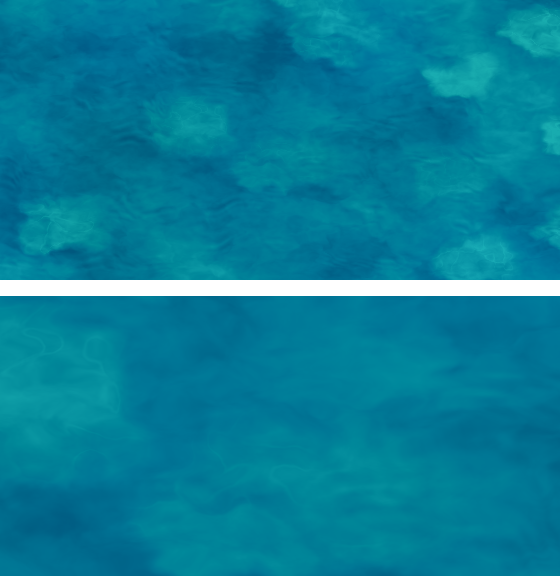
Top, the full canvas; bottom, a detail of the centre.
This texture is drawn by a WebGL 1 fragment shader. Its source:

```glsl
precision highp float;
// Clear teal sea seen from above, with pale submerged rocks under a rippled surface.
uniform vec2 u_resolution;

const vec3 DEEP = vec3(0.00, 0.365, 0.520);
const vec3 BODY = vec3(0.00, 0.465, 0.595);
const vec3 SHALLOW = vec3(0.00, 0.535, 0.620);
const vec3 PALE = vec3(0.08, 0.650, 0.695);
const vec2 ROCK_CELL = vec2(0.45, 0.33);  // spacing of the rocks
const vec2 ROCK_SIZE = vec2(0.23, 0.145); // half extents of a large rock
const vec2 SHADOW_SHIFT = vec2(-0.55, -0.38);
const float BASE_TONE = 0.37;
const float BED_CONTRAST = 0.95;
const float SHELF_CONTRAST = 0.11;
const float ROCK_LIGHT = 0.42;
const float SHADOW_DEPTH = 0.27;
const float CREVICE_DEPTH = 0.18;
const float REFRACTION = 0.026;
const float GLINT = 0.16;

float hash(vec2 p) {
  return fract(sin(dot(p, vec2(127.1, 311.7))) * 43758.5453);
}

float noise(vec2 p) {
  vec2 i = floor(p), f = fract(p);
  f = f * f * f * (f * (f * 6.0 - 15.0) + 10.0);
  return mix(mix(hash(i), hash(i + vec2(1.0, 0.0)), f.x),
             mix(hash(i + vec2(0.0, 1.0)), hash(i + 1.0), f.x), f.y);
}

float fbm(vec2 p) {
  float sum = 0.0, amp = 0.5;
  for (int i = 0; i < 5; i++) {
    sum += amp * noise(p);
    p = mat2(0.8, 0.6, -0.6, 0.8) * p * 2.03 + 17.3;
    amp *= 0.5;
  }
  return sum / 0.97;
}

// Returns rock brightness in x and the shade beside the rocks in y.
vec2 rocks(vec2 p) {
  vec2 cell = floor(p / ROCK_CELL);
  vec2 result = vec2(0.0);
  for (int j = -1; j <= 1; j++) {
    for (int i = -1; i <= 1; i++) {
      vec2 id = cell + vec2(float(i), float(j));
      vec2 jitter = vec2(hash(id + 3.7), hash(id + 9.2));
      vec2 center = (id + 0.2 + 0.6 * jitter) * ROCK_CELL;
      vec2 q = (p - center) / (ROCK_SIZE * mix(0.6, 1.0, hash(id + 5.1)));
      float strength = smoothstep(0.05, 0.85, hash(id + 21.4));
      // Crisp on the shaded side, dissolving on the other.
      float softness = mix(0.22, 0.85, smoothstep(-0.7, 0.7, dot(q, vec2(0.5, 0.6))));
      float body = 1.0 - smoothstep(1.0 - softness, 1.05, length(q));
      float shade = 1.0 - smoothstep(0.2, 1.25, length(q - SHADOW_SHIFT));
      result = max(result, strength * vec2(body, shade));
    }
  }
  return result;
}

// Thin lines along the middle level of a noise field.
float filament(vec2 p, float width) {
  return 1.0 - smoothstep(0.0, width, abs(noise(p) - 0.5));
}

vec3 waterColor(float tone) {
  vec3 color = mix(DEEP, BODY, clamp(tone / 0.35, -0.2, 1.0));
  color = mix(color, SHALLOW, clamp((tone - 0.35) / 0.25, 0.0, 1.0));
  return mix(color, PALE, clamp((tone - 0.6) / 0.4, 0.0, 1.2));
}

void main() {
  vec2 p = gl_FragCoord.xy / u_resolution.y;

  // Surface ripples bend the view of the bed.
  vec2 rippleUv = p * vec2(17.0, 38.0) + 2.5 * noise(p * 8.0);
  vec2 ripple = vec2(noise(rippleUv), noise(rippleUv + 41.0)) - 0.5;
  vec2 bed = p + REFRACTION * ripple * vec2(1.0, 0.7);

  // Ragged outlines.
  vec2 ragged = vec2(fbm(bed * 8.0 + 5.0), fbm(bed * 8.0 + 33.0)) - 0.5;
  vec2 warped = bed + ragged * vec2(0.17, 0.12);
  vec2 rock = rocks(warped);

  // Mottled bed with crisp-edged shelves, crossed by slanting dark crevices.
  float mottle = fbm(warped * vec2(2.6, 3.8) + 11.0);
  float shelf = smoothstep(0.46, 0.54, fbm(bed * vec2(5.5, 8.5) + 52.0));
  vec2 slant = mat2(0.88, 0.47, -0.47, 0.88) * warped;
  float crevice = filament(slant * vec2(1.7, 3.2) + 7.0, 0.13)
                * smoothstep(0.45, 0.75, noise(bed * 3.0 + 60.0));

  float tone = BASE_TONE + BED_CONTRAST * (mottle - 0.5);
  tone += SHELF_CONTRAST * (shelf - 0.5) + ROCK_LIGHT * rock.x;
  tone -= (SHADOW_DEPTH * rock.y + CREVICE_DEPTH * crevice) * (1.0 - rock.x);

  // Fine grain and light webs on the rocks, short wavelets on the surface.
  float grain = fbm(bed * vec2(24.0, 40.0)) - 0.5;
  float web = filament(bed * vec2(28.0, 42.0) + 3.0 * ragged, 0.13);
  float patches = smoothstep(0.45, 0.75, noise(p * vec2(9.0, 16.0) + 80.0));
  float wavelet = noise(rippleUv * 1.5 + 15.0) - noise(rippleUv * 1.5 + vec2(15.2, 15.5));
  tone += grain * mix(0.27, 0.50, rock.x);
  tone += GLINT * web * rock.x * smoothstep(0.4, 0.7, noise(p * 11.0));
  tone += 0.22 * wavelet * (0.2 + 0.8 * patches);

  // Open water leans blue, rocks lean green.
  vec3 color = waterColor(tone);
  color.b += 0.05 * (noise(p * 2.3 + 90.0) - 0.5) - 0.02 * rock.x;
  gl_FragColor = vec4(color, 1.0);
}
```
